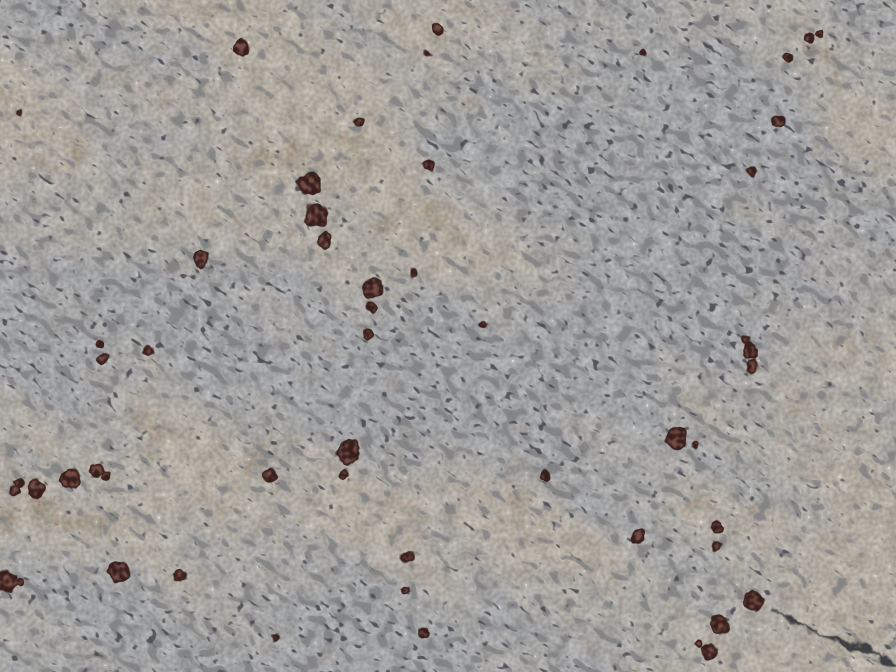
Give the GLSL for this texture, as a Shadertoy shader.

```glsl
// Colours
const vec3 WARM_STONE = vec3(0.695, 0.672, 0.632);
const vec3 COOL_STONE = vec3(0.640, 0.645, 0.655);
const vec3 TAN_STAIN = vec3(0.60, 0.53, 0.45);
const vec3 SOFT_MICA = vec3(0.49, 0.49, 0.50);
const vec3 DARK_MICA = vec3(0.27, 0.28, 0.31);
const vec3 GARNET_DARK = vec3(0.22, 0.12, 0.11);
const vec3 GARNET_LIGHT = vec3(0.45, 0.30, 0.27);
const vec3 VEIN_BLACK = vec3(0.17, 0.18, 0.20);

// Sizes, in canvas heights
const vec2 GRAIN_DIRECTION = vec2(0.83, -0.56);
const vec2 BAND_SCALE = vec2(1.8, 4.2);
const vec2 SOFT_SCALE = vec2(44.0, 72.0);
const vec2 DARK_SCALE = vec2(72.0, 120.0);
const float GRAIN_SCALE = 150.0;
const float MOTTLE_SCALE = 38.0;
const float GRAIN_CONTRAST = 0.11;
const float MOTTLE_CONTRAST = 0.09;
const float CLUSTER_CELL = 0.11;
const float CLUSTER_CHANCE = 0.33;
const float CLUSTER_SPREAD = 0.065;
const float GARNET_MIN = 0.005;
const float GARNET_MAX = 0.018;
const int GARNETS_PER_CLUSTER = 3;
const vec2 VEIN_START = vec2(1.15, 0.095);
const vec2 VEIN_END = vec2(1.34, 0.005);
const float VEIN_WIDTH = 0.006;

// Integer hash to two values in 0..1
vec2 hash2(vec2 cell, int seed) {
    uvec2 h = uvec2(ivec2(cell)) * uvec2(1597u, 3812u) + uint(seed) * 7919u;
    h = (h ^ (h.yx >> 3u)) * 40503u + 12345u;
    h = (h ^ (h.yx >> 7u)) * 69069u + 1013u;
    h = (h ^ (h.yx >> 15u)) * 48271u;
    return vec2((h >> 8u) & 65535u) / 65535.0;
}

float cornerSlope(vec2 cell, vec2 offset, vec2 corner) {
    float angle = 6.2832 * hash2(cell + corner, 0).x;
    return dot(vec2(cos(angle), sin(angle)), offset - corner);
}

float gradientNoise(vec2 p) {
    vec2 c = floor(p), f = fract(p);
    vec2 u = f * f * f * (f * (f * 6.0 - 15.0) + 10.0);
    float low = mix(cornerSlope(c, f, vec2(0, 0)), cornerSlope(c, f, vec2(1, 0)), u.x);
    float high = mix(cornerSlope(c, f, vec2(0, 1)), cornerSlope(c, f, vec2(1, 1)), u.x);
    return mix(low, high, u.y);
}

float fbm(vec2 p) {
    float sum = 0.0, amplitude = 1.0;
    for (int i = 0; i < 4; i++) {
        sum += amplitude * gradientNoise(p);
        p = mat2(1.6, 1.2, -1.2, 1.6) * p + 17.3;
        amplitude *= 0.55;
    }
    return sum;
}

// Signed distance to the nearest garnet, scattered in loose clusters
float garnetDistance(vec2 p) {
    vec2 home = floor(p / CLUSTER_CELL);
    float nearest = 1.0;
    for (int y = -1; y <= 1; y++)
    for (int x = -1; x <= 1; x++) {
        vec2 cell = home + vec2(x, y);
        vec2 chance = hash2(cell, 1);
        if (chance.x > CLUSTER_CHANCE) continue;
        vec2 centre = (cell + 0.15 + 0.7 * hash2(cell, 2)) * CLUSTER_CELL;
        int count = 1 + int(chance.y * chance.y * float(GARNETS_PER_CLUSTER));
        for (int i = 0; i < count; i++) {
            vec2 shift = (hash2(cell, 10 + i) - 0.5) * CLUSTER_SPREAD;
            float size = hash2(cell, 20 + i).x;
            float radius = mix(GARNET_MIN, GARNET_MAX, size * sqrt(size));
            nearest = min(nearest, length(p - centre - shift) - radius);
        }
    }
    return nearest;
}

float segmentDistance(vec2 p, vec2 a, vec2 b) {
    vec2 along = b - a;
    return length(p - a - along * clamp(dot(p - a, along) / dot(along, along), 0.0, 1.0));
}

void mainImage(out vec4 fragColor, in vec2 fragCoord) {
    vec2 p = fragCoord / iResolution.y;
    float pixel = 1.0 / iResolution.y;
    vec2 q = vec2(dot(p, GRAIN_DIRECTION), dot(p, vec2(-GRAIN_DIRECTION.y, GRAIN_DIRECTION.x)));

    // Feldspar ground: warm and cool bands, stains and crystal grain
    float band = fbm(q * BAND_SCALE + 5.7);
    float cool = smoothstep(-0.4, 0.4, band);
    float mottle = gradientNoise(p * MOTTLE_SCALE + 31.0);
    float grain = gradientNoise(p * GRAIN_SCALE + 9.0);
    vec3 colour = mix(WARM_STONE, COOL_STONE, cool);
    float stain = smoothstep(0.25, 0.8, fbm(p * 11.0 + 40.0)) * (1.0 - 0.7 * cool);
    colour = mix(colour, TAN_STAIN, 0.6 * stain);
    colour += GRAIN_CONTRAST * grain + MOTTLE_CONTRAST * mottle;
    colour += 0.12 * smoothstep(0.48, 0.65, grain);

    // Mica flecks, denser in the cool bands
    float density = 0.16 * (cool - 0.5) + 0.12 * fbm(p * 9.0 + 70.0);
    float soft = gradientNoise(q * SOFT_SCALE + 13.0) + 0.25 * grain;
    float dark = gradientNoise(q * DARK_SCALE + 57.0) + 0.3 * mottle;
    colour = mix(colour, SOFT_MICA, 0.8 * smoothstep(0.12, 0.42, soft + density));
    colour = mix(colour, DARK_MICA, 0.85 * smoothstep(0.33, 0.62, dark + density));

    // Broken black vein
    vec2 wobble = 0.012 * vec2(fbm(p * 25.0), fbm(p * 25.0 + 80.0));
    float vein = segmentDistance(p + wobble, VEIN_START, VEIN_END) + 0.008 * mottle;
    colour = mix(colour, VEIN_BLACK, 0.85 * (1.0 - smoothstep(0.0, VEIN_WIDTH, vein)));

    // Garnets with ragged dark rims and mottled faces
    float garnet = garnetDistance(p) + 0.006 * gradientNoise(p * 65.0) + 0.002 * grain;
    float face = smoothstep(-0.3, 0.4, gradientNoise(p * 110.0 + 3.0));
    face *= smoothstep(0.0, 0.006, -garnet);
    float edge = max(0.0012, pixel);
    vec3 garnetColour = mix(GARNET_DARK, GARNET_LIGHT, face);
    colour = mix(colour, garnetColour, 1.0 - smoothstep(-edge, edge, garnet));

    fragColor = vec4(clamp(colour, 0.0, 1.0), 1.0);
}
```
